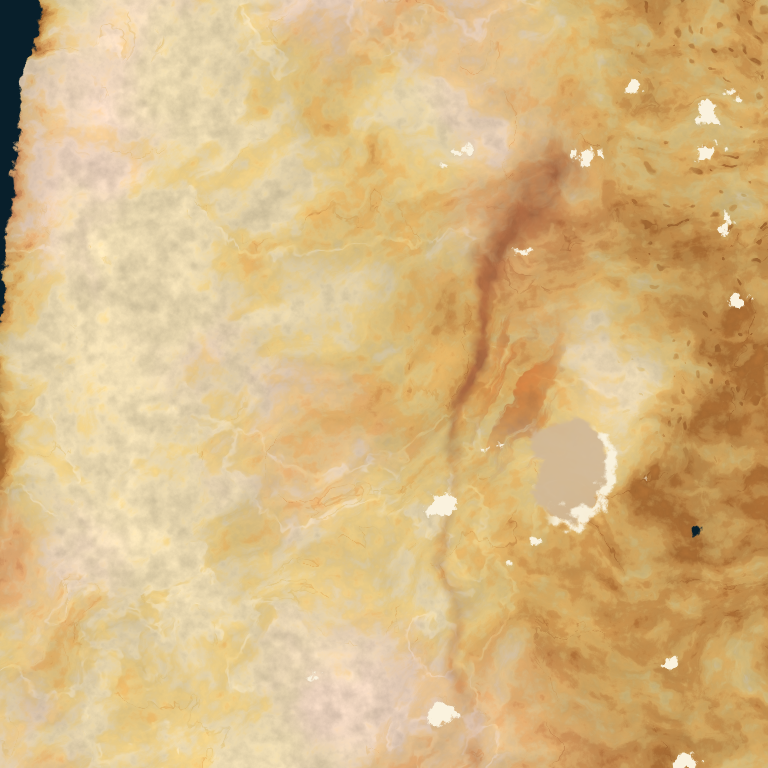
A WebGL 2 fragment shader for this texture:

```glsl
#version 300 es
precision highp float;
// Arid terrain from above: pale plains in the west, ochre and rust uplands in
// the east, a red scarp, a salt basin and a strip of dark sea. Warped fractal
// noise sets a tone that runs through a sand ramp; landforms are layered on.

#define WARP 0.15
#define BROAD_CONTRAST 0.75
#define MID_CONTRAST 0.85
#define FINE_CONTRAST 0.50
#define GRAIN 0.22
#define SALT_COUNT 24
#define SPOT_GRID 42.0
#define SEA vec3(0.03, 0.12, 0.17)
#define RUST vec3(0.63, 0.38, 0.24)
#define CLAY vec3(0.82, 0.72, 0.59)
#define SALT vec3(0.98, 0.95, 0.87)

uniform vec2 u_resolution;
out vec4 fragColor;

float hash(vec2 p) {
  return fract(sin(dot(p, vec2(127.1, 311.7))) * 43758.5);
}

float valueNoise(vec2 p) {
  vec2 i = floor(p), f = fract(p);
  f = f * f * (3.0 - 2.0 * f);
  return mix(mix(hash(i), hash(i + vec2(1, 0)), f.x),
             mix(hash(i + vec2(0, 1)), hash(i + vec2(1, 1)), f.x), f.y);
}

// Fractal noise centred on zero
float fbm(vec2 p) {
  float sum = 0.0, amp = 0.5;
  for (int i = 0; i < 6; i++) {
    sum += amp * (valueNoise(p) - 0.5);
    p = mat2(0.8, 0.6, -0.6, 0.8) * p * 2.03 + 17.3;
    amp *= 0.52;
  }
  return sum;
}

float glow(vec2 p, vec2 centre, vec2 radius) {
  vec2 d = (p - centre) / radius;
  return exp(-dot(d, d));
}

// Thin lines along the zero contours of a noise field
float veins(vec2 p, float width) {
  return 1.0 - smoothstep(0.0, width, abs(fbm(p)));
}

vec3 sandRamp(float t) {
  vec3 c = mix(vec3(0.92, 0.84, 0.72), vec3(0.87, 0.75, 0.53), smoothstep(0.08, 0.36, t));
  c = mix(c, vec3(0.83, 0.65, 0.41), smoothstep(0.36, 0.58, t));
  c = mix(c, vec3(0.74, 0.53, 0.32), smoothstep(0.58, 0.78, t));
  return mix(c, vec3(0.62, 0.39, 0.22), smoothstep(0.78, 1.02, t));
}

// Dark round hills, one jittered in each grid cell
float hillSpots(vec2 p) {
  vec2 g = p * SPOT_GRID, id = floor(g);
  vec2 centre = 0.3 + 0.4 * vec2(hash(id), hash(id + 9.1));
  float radius = mix(0.08, 0.3, hash(id + 4.7));
  float d = length(fract(g) - centre);
  return (1.0 - smoothstep(radius * 0.4, radius, d)) * step(0.45, hash(id + 2.3));
}

// Scattered ragged salt pans, mostly in the east
float saltPans(vec2 p, float rough) {
  float pans = 0.0;
  for (int i = 0; i < SALT_COUNT; i++) {
    vec2 seed = vec2(float(i), 3.7);
    vec2 centre = vec2(1.0 - 0.62 * pow(hash(seed), 1.7), hash(seed + 5.3));
    float radius = mix(0.003, 0.017, pow(hash(seed + 8.9), 2.0));
    float d = length((p - centre) * vec2(1.0, 1.3)) + 0.045 * rough;
    pans = max(pans, 1.0 - smoothstep(radius - 0.003, radius + 0.002, d));
  }
  return pans;
}

void main() {
  vec2 p = gl_FragCoord.xy / u_resolution;
  vec2 q = p + WARP * vec2(fbm(p * 6.0), fbm(p * 6.0 + 31.0));
  float broad = fbm(q * 6.0 + 3.0), mid = fbm(q * 19.0 + 7.0), fine = fbm(p * 75.0);
  float east = smoothstep(0.58, 0.88, q.x);

  // Regional tone, pale in the west and rusty in the east
  float tone = 0.13 + 0.27 * smoothstep(0.27, 0.58, q.x + 0.12 * (0.5 - p.y)) + 0.29 * east;
  tone += BROAD_CONTRAST * broad + MID_CONTRAST * mid * (0.75 + 0.4 * east) + FINE_CONTRAST * fine;
  tone += 0.28 * glow(q, vec2(0.0, 0.06), vec2(0.11, 0.28));
  tone += 0.17 * glow(q, vec2(0.39, 0.87), vec2(0.1, 0.09));
  tone += 0.16 * glow(q, vec2(0.28, 0.45), vec2(0.07, 0.06));
  tone -= 0.4 * glow(q, vec2(0.55, 0.84), vec2(0.08, 0.06));
  tone -= 0.3 * glow(q, vec2(0.45, 0.1), vec2(0.05, 0.06));

  // Wind streaks: diagonal in the west, level in the east
  vec2 along = mat2(0.8, -0.6, 0.6, 0.8) * q;
  tone += 0.4 * mix(fbm(along * vec2(8.0, 45.0)), fbm(q * vec2(14.0, 50.0)), east);
  tone -= 0.13 * veins(q * 5.0 + 11.0, 0.022) * (1.0 - 0.6 * east);
  tone += 0.12 * veins(q * 9.0 + 23.0, 0.012) * smoothstep(-0.05, 0.15, mid);
  tone += 0.28 * hillSpots(q) * smoothstep(0.77, 0.88, p.x) * smoothstep(0.3, 0.55, p.y);

  // Coast band beside the shoreline
  float rise = max((p.y - 0.62) / 0.38, 0.0);
  float shore = 0.005 + 0.047 * pow(rise, 1.4) - 0.2 * max(0.62 - p.y, 0.0) + 0.02 * mid + 0.02 * fine;
  float inland = max(p.x - max(shore, 0.0), 0.0);
  tone += (0.6 + 1.2 * mid) * exp(-inland / 0.022) * smoothstep(0.1, 0.45, p.y);

  // Pale apron around the basin
  tone -= 0.55 * glow(q, vec2(0.775, 0.46), vec2(0.055, 0.18));
  vec3 col = sandRamp(tone);
  float pink = smoothstep(-0.1, 0.15, fbm(q * 4.0 + 41.0)) * (1.0 - east);
  col += vec3(0.005, -0.015, 0.02) * pink + vec3(0.0, 0.01, -0.03) * (1.0 - pink);

  // Red scarp and the orange ribs beside it
  float scarpX = 0.6 + 0.1 * smoothstep(0.4, 0.8, p.y);
  float scarpWidth = 0.012 + 0.028 * smoothstep(0.58, 0.78, p.y);
  float scarp = glow(vec2(q.x, 0.0), vec2(scarpX, 0.0), vec2(scarpWidth, 1.0));
  scarp *= (1.0 - smoothstep(0.77, 0.85, p.y)) * mix(0.3, 1.0, smoothstep(0.35, 0.55, p.y));
  col = mix(col, RUST, clamp(scarp * (0.75 + 2.5 * mid), 0.0, 0.9));
  float ribs = smoothstep(-0.04, 0.14, fbm(mat2(0.93, 0.37, -0.37, 0.93) * q * vec2(55.0, 9.0)));
  col = mix(col, vec3(0.78, 0.47, 0.24), 0.9 * ribs * glow(q, vec2(0.685, 0.5), vec2(0.04, 0.11)));
  col *= 1.0 + GRAIN * (fine + mid);

  // Clay floor, its salt rim and scattered pans
  vec2 floorPos = (p - vec2(0.745, 0.39)) / vec2(0.05, 0.075);
  float basin = length(floorPos) + 0.9 * mid;
  col = mix(col, CLAY, 0.9 * (1.0 - smoothstep(0.9, 1.05, basin)));
  float rim = 1.0 - smoothstep(0.04, 0.2, abs(basin - 1.03) + 0.5 * fine);
  rim *= smoothstep(-0.1, 0.6, floorPos.x - 0.7 * floorPos.y + 2.0 * broad);
  col = mix(col, SALT, max(0.95 * rim, saltPans(p, mid + fine)));

  // Dark pool and sea
  float pool = length((p - vec2(0.905, 0.31)) * vec2(1.2, 1.0)) + 0.02 * fine;
  float water = max(1.0 - smoothstep(0.005, 0.009, pool), 1.0 - smoothstep(-0.002, 0.002, p.x - shore));
  fragColor = vec4(mix(col, SEA, water), 1.0);
}
```
